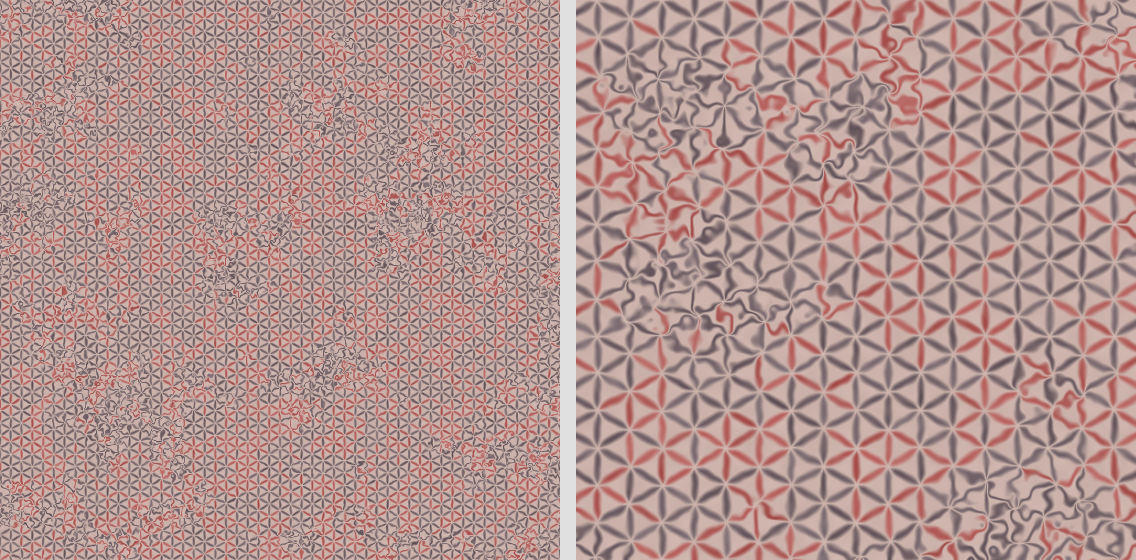
Left: the whole. Right: its middle third, enlarged.
Give the GLSL for this pattern, as a three.js fragment shader.

```glsl
#define COLUMNS 52.0
#define ROWS 45.0
#define PETAL_LENGTH 0.41
#define PETAL_WIDTH 0.085
#define SOFTNESS 0.075
#define RED_SHARE 0.42
#define CRUMBLE 0.5
#define PAPER vec3(0.80, 0.70, 0.67)
#define RED_INK vec3(0.68, 0.33, 0.32)
#define GREY_INK vec3(0.42, 0.36, 0.385)

varying vec2 vUv;

const float SIN60 = 0.8660254;

float hash(vec2 p) {
  vec3 q = fract(vec3(p.xyx) * 0.1031);
  q += dot(q, q.yzx + 33.33);
  return fract((q.x + q.y) * q.z);
}

float noise(vec2 p) {
  vec2 i = floor(p);
  vec2 f = fract(p);
  f = f * f * (3.0 - 2.0 * f);
  return mix(mix(hash(i), hash(i + vec2(1.0, 0.0)), f.x),
             mix(hash(i + vec2(0.0, 1.0)), hash(i + 1.0), f.x), f.y);
}

// Skewed lattice coordinates to plane coordinates
vec2 toPlane(vec2 node) {
  return vec2(SIN60 * node.x, node.y + 0.5 * node.x);
}

// Every third node is the heart of a flower
bool isHeart(vec2 node) {
  return mod(node.x - node.y + 0.5, 3.0) < 1.0;
}

// Blunt petal lying along the edge between two nodes: rgb ink, a coverage
vec4 petal(vec2 p, vec2 nodeA, vec2 nodeB) {
  vec2 a = toPlane(nodeA);
  vec2 b = toPlane(nodeB);
  vec2 axis = b - a;
  vec2 d = p - 0.5 * (a + b);
  float along = dot(d, axis) / PETAL_LENGTH;
  float across = abs(dot(d, vec2(-axis.y, axis.x)));
  float taper = 1.0 - along * along * along * along;
  float edge = PETAL_WIDTH * max(taper, -2.0) - across;
  float cover = smoothstep(-SOFTNESS, SOFTNESS, edge);

  // Petals of one flower tend to share an ink
  vec2 seed = nodeA + nodeB + 317.0;
  vec2 owner = isHeart(nodeA) ? nodeA : (isHeart(nodeB) ? nodeB : seed);
  float pick = mix(hash(owner + 151.0), hash(seed), 0.4);
  vec3 ink = pick < RED_SHARE ? RED_INK : GREY_INK;
  ink += 0.10 * (hash(seed + 71.0) - 0.5);
  return vec4(ink, cover);
}

void main() {
  vec2 p = vUv * vec2(COLUMNS * SIN60, ROWS);

  // Small patches where the print breaks into crumbs
  float patches = 0.5 * noise(p * 0.22 + 9.0) + 0.5 * noise(p * 0.55 + 40.0);
  float crumble = CRUMBLE * smoothstep(0.45, 0.75, patches);
  vec2 jitter = vec2(noise(p * 3.4 + 11.0), noise(p * 3.4 + 83.0)) - 0.5;
  vec2 q = p + jitter * (0.06 + crumble);

  // Triangle of the lattice around this point
  vec2 skew = vec2(q.x / SIN60, q.y - 0.5 * q.x / SIN60);
  vec2 cell = floor(skew);
  vec2 f = skew - cell;
  vec2 right = cell + vec2(1.0, 0.0);
  vec2 top = cell + vec2(0.0, 1.0);
  vec2 corner = f.x + f.y < 1.0 ? cell : cell + 1.0;

  // Nearest of its three petals
  vec4 mark = petal(q, corner, right);
  vec4 other = petal(q, corner, top);
  if (other.a > mark.a) mark = other;
  other = petal(q, right, top);
  if (other.a > mark.a) mark = other;

  // Mottled paper and uneven ink
  float mottle = noise(p * 0.3 + 23.0) - 0.5;
  float grain = noise(p * 3.0 + 57.0) - 0.5;
  vec3 color = PAPER + 0.01 * mottle + 0.03 * grain;
  float strength = 0.92 + 0.25 * grain + 0.06 * mottle;
  color = mix(color, mark.rgb, mark.a * clamp(strength, 0.0, 1.0));
  gl_FragColor = vec4(color, 1.0);
}
```
